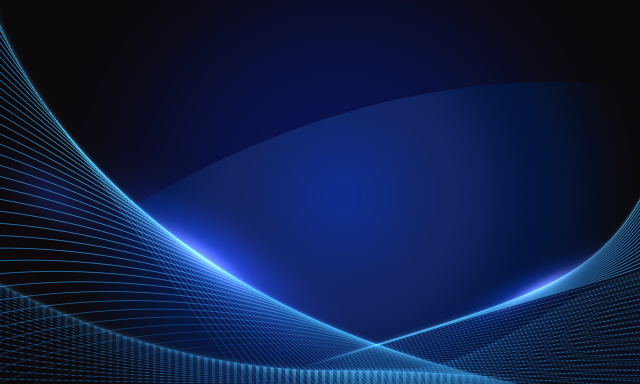
Give the GLSL for this background, as a Shadertoy shader.

```glsl
// Dark blue backdrop with an arched panel, woven light strands and soft glows.

const float ASPECT = 1.667;           // design space: x 0..ASPECT, y 0..1
const float LINE_HALF = 0.0009;       // half width of one strand
const float DOT_PITCH = 0.0115;       // spacing of dots along dotted strands
const float FAN_DENSITY = 30.0;       // shallow strands per unit
const float WEAVE_DENSITY = 62.0;     // steep strands per unit
const float FAN_BEND = 0.28;
const vec2 LIGHT_POS = vec2(0.89, 0.49);

const vec3 BLACK = vec3(0.045, 0.035, 0.045);
const vec3 NAVY = vec3(0.035, 0.07, 0.30);
const vec3 PANEL_CORE = vec3(0.055, 0.175, 0.54);
const vec3 PANEL_MID = vec3(0.075, 0.14, 0.39);
const vec3 PANEL_RIM = vec3(0.01, 0.085, 0.25);
const vec3 STRAND_BLUE = vec3(0.10, 0.42, 0.72);
const vec3 STRAND_CYAN = vec3(0.36, 0.78, 0.95);
const vec3 GLOW_BLUE = vec3(0.08, 0.20, 0.72);
const vec3 GLOW_PALE = vec3(0.52, 0.45, 0.60);

// Boundary curves, as height over x
float archY(float x) { return 0.787 - 0.266 * (x - 1.45) * (x - 1.45); }
float sweepY(float x) { return 1.02 * exp(-1.42 * x) + 0.065 * exp(-13.0 * x) - 0.15; }
float sweepSlope(float x) { return -1.448 * exp(-1.42 * x) - 0.845 * exp(-13.0 * x); }
float wingY(float x) { return 0.102 + 0.3 * (x - 0.978) + 0.179 * exp(8.5 * (x - 1.67)); }
float floorY(float x) {
    float k = x - 0.88;
    return 0.035 + (k < 0.0 ? 0.29 : -0.1) * k * k;
}

float above(float h) { return smoothstep(-0.7, 0.7, h * iResolution.y); }

// Contact point on the sweep of the bent tangent that passes through p
float contactPoint(vec2 p, float farEnd, float bend) {
    float near = p.x;
    for (int i = 0; i < 20; i++) {
        float t = 0.5 * (near + farEnd);
        float k = p.x - t;
        float y = sweepY(t) + sweepSlope(t) * k - bend * k * k;
        if (y > p.y) near = t; else farEnd = t;
    }
    return 0.5 * (near + farEnd);
}

// Thin lines at each unit step of c, fading to their mean where crowded
float strands(float c) {
    float px = 1.0 / iResolution.y;
    float rate = max(length(vec2(dFdx(c), dFdy(c))) * iResolution.y, 0.001);
    float d = abs(fract(c) - 0.5) / rate;
    float line = 1.0 - smoothstep(max(0.0, LINE_HALF - 0.7 * px), LINE_HALF + 0.7 * px, d);
    return mix(line, min(1.0, 2.0 * LINE_HALF * rate), smoothstep(0.35, 0.9, rate * px));
}

float dots(float s) { return 0.35 + 0.65 * smoothstep(-0.3, 0.5, cos(6.2832 * s / DOT_PITCH)); }

// Gaussian spot stretched along a direction
float glow(vec2 p, vec2 centre, float angle, vec2 size) {
    vec2 q = p - centre;
    float c = cos(angle), s = sin(angle);
    q = vec2(c * q.x + s * q.y, c * q.y - s * q.x) / size;
    return exp(-dot(q, q));
}

void mainImage(out vec4 fragColor, in vec2 fragCoord) {
    vec2 p = fragCoord / iResolution.xy * vec2(ASPECT, 1.0);
    float sweep = sweepY(p.x), wing = wingY(p.x), base = floorY(p.x);
    float underSweep = above(sweep - p.y);
    float underWing = above(wing - p.y);
    float underBase = above(base - p.y);

    // Backdrop and arched panel
    float d = length(p - LIGHT_POS);
    vec3 col = mix(NAVY, BLACK, smoothstep(0.2, 0.78, d));
    vec3 panel = mix(PANEL_CORE, PANEL_MID, smoothstep(0.0, 0.3, d));
    panel = mix(panel, PANEL_RIM, smoothstep(0.28, 0.52, d));
    panel = mix(panel, BLACK, smoothstep(0.48, 0.8, d));
    float covered = max(underSweep, underWing * step(0.95, p.x));
    col = mix(col, panel, above(archY(p.x) - p.y) * (1.0 - 0.6 * covered));
    col += covered * vec3(0.0, 0.025, 0.07) * smoothstep(0.1, 0.6, p.x);

    // Glows behind the strands
    col += GLOW_BLUE * 0.65 * glow(p, vec2(0.55, 0.33), -0.6, vec2(0.23, 0.075));
    col += GLOW_BLUE * 0.30 * glow(p, vec2(0.14, 0.49), -0.6, vec2(0.11, 0.06));
    col += GLOW_BLUE * 0.50 * glow(p, vec2(1.39, 0.25), 0.45, vec2(0.16, 0.035));

    // Shallow fan and steep weave, both tangent to the sweep
    float fanT = contactPoint(p, p.x + 1.6, FAN_BEND);
    float weaveT = contactPoint(p, -0.3, 0.0);
    float fan = strands(fanT * FAN_DENSITY) * (1.0 - smoothstep(0.85, 1.3, fanT));
    float weave = strands(weaveT * WEAVE_DENSITY) * smoothstep(0.10, 0.13, weaveT);
    weave *= 1.0 - 0.6 * smoothstep(0.0, 0.3, sweep - p.y);
    float rim = exp(-max(sweep - p.y, 0.0) * 14.0);
    float nearLight = glow(p, vec2(0.2, 0.45), -0.6, vec2(0.35, 0.25));
    vec3 sweepTint = mix(STRAND_BLUE, STRAND_CYAN, clamp(0.5 * rim + 0.4 * nearLight, 0.0, 1.0));
    col = mix(col, sweepTint, underSweep * min(0.7 * fan + 0.5 * weave, 0.85));

    // Dashed rows along the lower left, pinched near the centre
    float rowGap = 0.035 + 0.29 * max(0.88 - p.x, 0.0) * max(0.88 - p.x, 0.0);
    float rowU = (base - p.y) / rowGap;
    float rows = strands(24.0 * sqrt(max(rowU, 0.0) + 0.01)) * dots(p.x * 0.6);
    vec3 rowTint = mix(STRAND_BLUE, STRAND_CYAN, glow(p, vec2(0.95, 0.05), 0.0, vec2(0.38, 0.1)));
    float rowFade = 1.0 - smoothstep(1.15, 1.4, p.x);
    col = mix(col, rowTint, underBase * rows * rowFade * 0.62);

    // Dotted wing on the right: upper band, then two fans below it
    float bandGap = 0.185 * exp(8.0 * (p.x - 1.67)) + 0.004;
    float bandEnd = wing - bandGap;
    float bandRows = strands((wing - p.y) / bandGap * 17.0) * above(p.y - bandEnd);
    float lowEnd = 0.03 - 0.12 * max(p.x - 0.95, 0.0);
    float fanRows = strands((bandEnd - p.y) / max(bandEnd - lowEnd, 0.02) * 25.0) * above(bandEnd - p.y);
    float foldY = 0.04 + 0.26 * smoothstep(1.05, 1.75, p.x);
    float foldU = (foldY - p.y) / (foldY - lowEnd + 0.02);
    float foldRows = strands(28.0 * sqrt(max(foldU, 0.0) + 0.01)) * above(foldY - p.y);
    float wingFade = smoothstep(0.75, 1.05, p.x);
    float wingInk = bandRows * 0.75 + (fanRows * 0.42 + foldRows * 0.35) * dots(p.x + 0.5 * p.y);
    float wingRim = exp(-abs(wing - p.y) * 30.0);
    vec3 wingTint = mix(STRAND_BLUE, STRAND_CYAN, 0.25 + 0.5 * wingRim);
    col = mix(col, wingTint, underWing * wingFade * min(wingInk, 0.85));

    // Bright rims and pale highlights
    float sweepDist = abs(p.y - sweep) / sqrt(1.0 + sweepSlope(p.x) * sweepSlope(p.x));
    col += STRAND_CYAN * 0.35 * exp(-sweepDist * 260.0) * (1.0 - smoothstep(1.0, 1.3, p.x));
    col += STRAND_CYAN * 0.30 * exp(-abs(p.y - wing) * 230.0) * wingFade;
    col += STRAND_CYAN * 0.22 * exp(-abs(p.y - base) * 200.0) * rowFade;
    col += GLOW_PALE * 0.65 * glow(p, vec2(0.53, 0.33), -0.62, vec2(0.13, 0.026));
    col += GLOW_PALE * 0.55 * glow(p, vec2(1.41, 0.255), 0.48, vec2(0.09, 0.014));

    fragColor = vec4(clamp(col, 0.0, 1.0), 1.0);
}
```
